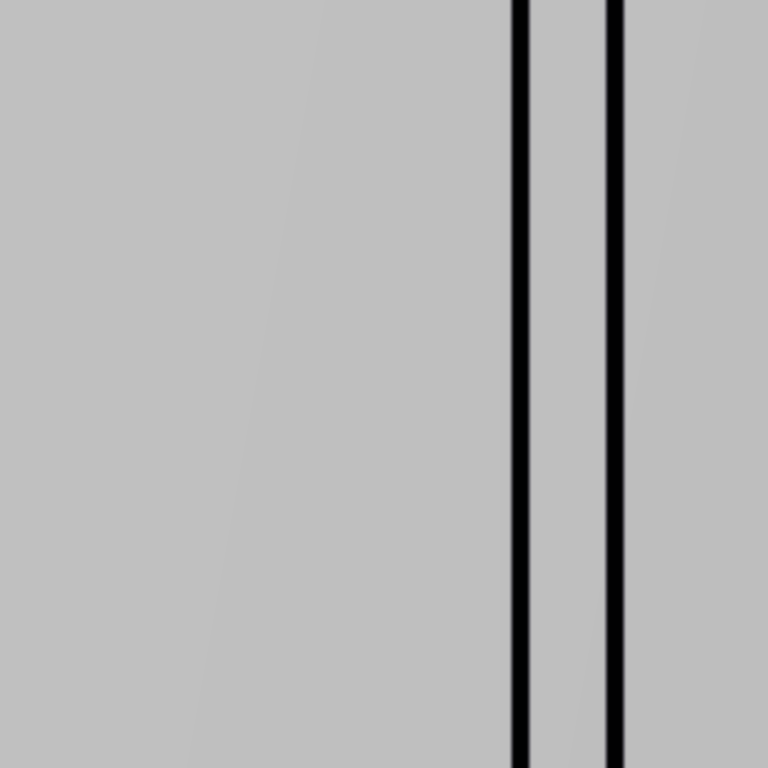
Reproduce this background procedurally as a WebGL 1 fragment shader.

```glsl
precision highp float;
// Two soft-edged black vertical bars on a pale grey field.
// The field is a faint slanted linear gradient; each bar is a distance
// to its centre line, faded with a smoothstep and a slight violet fringe.

uniform vec2 u_resolution;

// Coverage of a vertical bar: 1 in its core, 0 outside its soft edge.
float softBar(float x, float centre) {
    return 1.0 - smoothstep(0.0073, 0.0157, abs(x - centre));
}

void main() {
    vec2 uv = gl_FragCoord.xy / u_resolution;

    // Grey field, darkening very slowly towards the lower right
    vec3 field = vec3(0.7529 - 0.0079 * (uv.x - 0.18 * uv.y));

    // The two bars never overlap, so their coverage can be added
    float ink = softBar(uv.x, 0.6777) + softBar(uv.x, 0.8008);
    vec3 inkColour = vec3(0.004, 0.004, 0.008);
    vec3 colour = mix(field, inkColour, ink);

    // Cool violet fringe, strongest halfway through each edge
    colour += vec3(0.0, -0.006, 0.014) * 4.0 * ink * (1.0 - ink);

    gl_FragColor = vec4(colour, 1.0);
}
```
